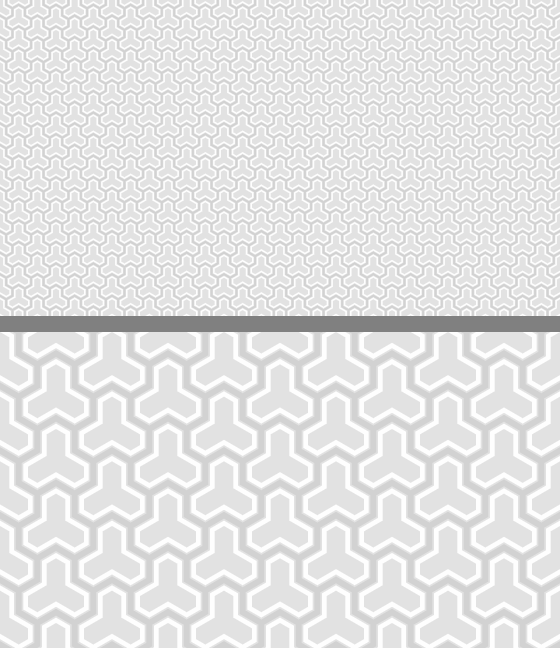
Top, the full canvas; bottom, a detail of the centre.
This pattern is drawn by a WebGL 2 fragment shader. Its source:

```glsl
#version 300 es
precision highp float;
// Interlocking three-armed tiles, each the union of three hexagons round a vertex.
// The inset from the tile edge gives a grey seam, a pale gap, a white outline
// and a pale core. Lengths are in half arm widths.

#define REPEATS 15.0          // tiles across the canvas width
#define PHASE 0.774           // height of the first tile, in vertical periods
#define SEAM_EDGE 0.16        // half width of the seam between tiles
#define OUTLINE_OUTER 0.25    // inset where the white outline begins
#define OUTLINE_INNER 0.50    // inset where the white outline ends
#define PALE vec3(0.888)
#define SEAM vec3(0.822)
#define WHITE vec3(0.995)

uniform vec2 u_resolution;
out vec4 fragColor;

const float ROOT3 = 1.7320508;
const vec2 PERIOD = vec2(6.0, 2.0 * ROOT3);

// Inset from the tile edge, positive inside; q is measured from the hub.
float tripodInset(vec2 q) {
    // Fold the three arms onto the upward one
    float side = abs(q.x);
    vec2 arm = vec2(side, q.y);
    vec2 lower = vec2(abs(0.5 * side + 0.5 * ROOT3 * q.y),
                      0.5 * ROOT3 * side - 0.5 * q.y);
    if (lower.y > arm.y) arm = lower;
    // Straight flank and slanted tip
    return min(1.0 - arm.x, 2.0 - 0.5 * arm.x - 0.5 * ROOT3 * arm.y);
}

// Inset within whichever tile covers p
float patternInset(vec2 p) {
    float inset = 0.0;
    for (int column = 0; column < 2; column++) {
        vec2 shifted = p - 0.5 * PERIOD * float(column);
        vec2 q = mod(shifted + 0.5 * PERIOD, PERIOD) - 0.5 * PERIOD;
        // A tip reaches into the cell above, so test the tile below too
        inset = max(inset, tripodInset(q));
        inset = max(inset, tripodInset(q + vec2(0.0, PERIOD.y)));
    }
    return inset;
}

// Smooth step one pixel wide
float edge(float threshold, float value, float pixel) {
    return clamp((value - threshold) / pixel + 0.5, 0.0, 1.0);
}

void main() {
    float pixel = REPEATS * PERIOD.x / u_resolution.x;
    vec2 p = gl_FragCoord.xy * pixel;
    p -= vec2(0.5, PHASE) * PERIOD;

    float inset = patternInset(p);

    // Layer the bands from the seam inwards
    vec3 color = mix(SEAM, PALE, edge(SEAM_EDGE, inset, pixel));
    float outline = edge(OUTLINE_OUTER, inset, pixel)
                  - edge(OUTLINE_INNER, inset, pixel);
    color = mix(color, WHITE, outline);

    fragColor = vec4(color, 1.0);
}
```
